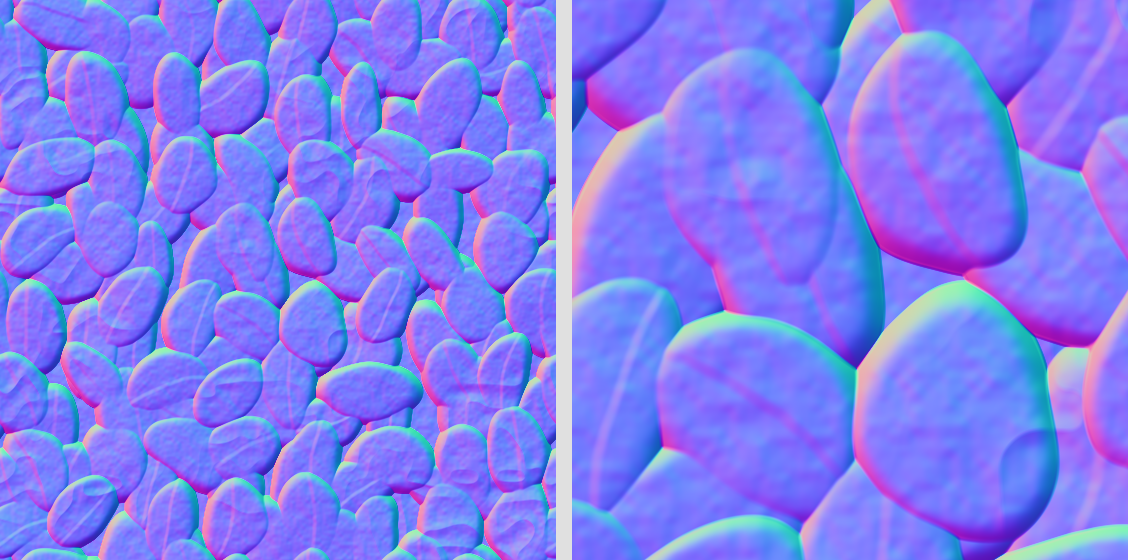
Left, the full canvas; right, a detail of the centre.
This texture map is drawn by a Shadertoy shader. Its source:

```glsl
const float GRID = 8.0;            // beans per side in each layer
const float DOME_HEIGHT = 0.0075;
const float FLOOR_LEVEL = -0.040;
const float SLOPE_LIMIT = 2.6;
const vec2 MEAN_TILT = vec2(-0.01, 0.06);

vec3 hash3(vec2 cell, float seed) {
    vec3 p = fract(vec3(cell.xyx + seed * 7.31) * vec3(0.1031, 0.1030, 0.0973));
    p += dot(p, p.yxz + 33.33);
    return fract((p.xxy + p.yzz) * p.zyx);
}

// Value noise that repeats after a whole number of cells
float tileNoise(vec2 uv, float cells, float seed) {
    vec2 p = uv * cells;
    vec2 i = floor(p);
    vec2 f = fract(p);
    f = f * f * (3.0 - 2.0 * f);
    float a = hash3(mod(i, cells), seed).x;
    float b = hash3(mod(i + vec2(1, 0), cells), seed).x;
    float c = hash3(mod(i + vec2(0, 1), cells), seed).x;
    float d = hash3(mod(i + vec2(1, 1), cells), seed).x;
    return mix(mix(a, b, f.x), mix(c, d, f.x), f.y) - 0.5;
}

float smoothMax(float a, float b, float k) {
    float h = max(k - abs(a - b), 0.0) / k;
    return max(a, b) + 0.25 * k * h * h;
}

mat2 rotation(float angle) {
    float c = cos(angle), s = sin(angle);
    return mat2(c, -s, s, c);
}

// Flat-topped bean with a narrow rim: bent, tilted, often seamed lengthwise
float beanHeight(vec2 offset, vec2 id, float seed) {
    vec3 pose = hash3(id, seed + 1.0);
    vec3 form = hash3(id, seed + 2.0);
    vec3 lean = hash3(id, seed + 3.0) - 0.5;
    float turn = 2.0 * pose.x - 1.0;
    float angle = 0.45 * turn + 1.15 * turn * turn * turn;
    vec2 radii = vec2(mix(0.031, 0.055, sqrt(form.x)), mix(0.066, 0.084, form.y));
    vec2 q = rotation(angle) * offset / radii;
    q.x += 0.7 * lean.z * (q.y * q.y - 0.4);

    float r2 = min(dot(q, q), 2.0);
    float r4 = r2 * r2;
    float dome = -DOME_HEIGHT * (0.3 * r2 + 0.7 * r4 * r4 * r4 * r2);
    float tilt = dot(offset, MEAN_TILT + lean.xy * vec2(0.20, 0.18));
    float seamAmount = smoothstep(0.25, 0.6, form.z);
    float seam = 0.0024 * seamAmount * smoothstep(-0.09, 0.09, q.x + 0.6 * lean.x);
    return dome + tilt + seam + 0.010 * pose.y;
}

// One jittered grid of beans merged by height
float layerHeight(vec2 uv, float seed) {
    vec2 p = uv * GRID;
    vec2 home = floor(p);
    float height = FLOOR_LEVEL;
    for (int y = -1; y <= 1; y++) {
        for (int x = -1; x <= 1; x++) {
            vec2 cell = home + vec2(x, y);
            vec2 id = mod(cell, GRID);
            vec2 center = cell + 0.5 + 0.45 * (hash3(id, seed).xy - 0.5);
            center.x += 0.3 * (mod(id.y, 2.0) - 0.5);
            float bean = beanHeight((p - center) / GRID, id, seed);
            height = smoothMax(height, bean, 0.0015);
        }
    }
    return height;
}

float pileHeight(vec2 uv) {
    // Irregular outlines
    vec2 bend = vec2(tileNoise(uv, 18.0, 31.0), tileNoise(uv, 18.0, 32.0));
    vec2 p = uv + 0.010 * bend;
    float upper = layerHeight(p, 4.0);
    float lower = layerHeight(p + 0.5 / GRID, 17.0) - 0.009;
    float height = smoothMax(upper, lower, 0.0015);

    // Crumpled folds in scattered patches
    float patches = smoothstep(-0.1, 0.25, tileNoise(uv, 7.0, 51.0));
    height -= 0.009 * patches * abs(tileNoise(uv + 0.06 * bend.yx, 24.0, 52.0));

    // Dents and fine wrinkles of the skin
    height += 0.0026 * tileNoise(uv, 34.0, 41.0);
    height += 0.0017 * tileNoise(uv, 70.0, 42.0);
    height += 0.0008 * tileNoise(uv, 150.0, 43.0);
    return height;
}

void mainImage(out vec4 fragColor, in vec2 fragCoord) {
    vec2 uv = fragCoord / iResolution.xy;

    // Slope by central differences, wide enough to soften the creases
    vec2 e = vec2(0.0017, 0.0);
    vec2 slope = vec2(pileHeight(uv + e.xy) - pileHeight(uv - e.xy),
                      pileHeight(uv + e.yx) - pileHeight(uv - e.yx)) / (2.0 * e.x);
    slope /= sqrt(1.0 + dot(slope, slope) / (SLOPE_LIMIT * SLOPE_LIMIT));

    // Surface direction as colour: red faces left, green faces up
    vec3 normal = normalize(vec3(slope.x, -slope.y, 1.0));
    fragColor = vec4(0.5 + 0.5 * normal, 1.0);
}
```
